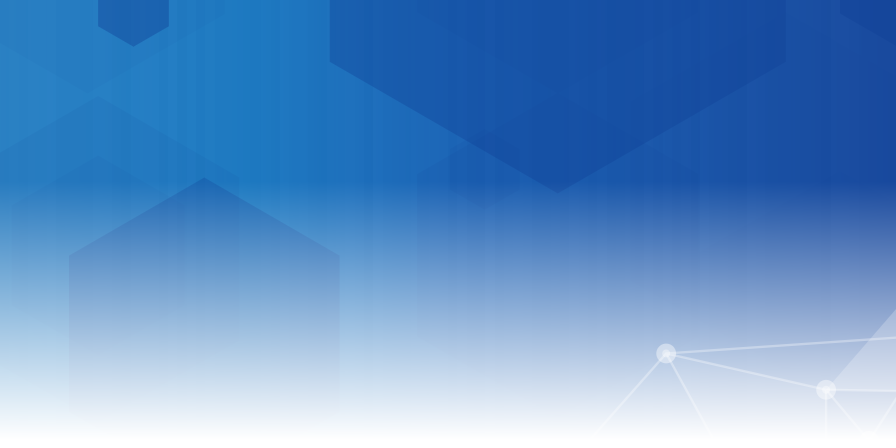
A Shadertoy shader for this background:

```glsl
// Blue gradient with translucent hexagons fading to white above a faint node network.
#define FADE_TOP 0.595
#define FADE_BOTTOM 0.018
#define LINE_WIDTH 0.0026
#define LINE_ALPHA 0.32
#define NODE_RADIUS 0.022
#define NODE_ALPHA 0.42
#define STRIPE_COUNT 96.0
#define STRIPE_STRENGTH 0.012

const vec3 SKY = vec3(0.17, 0.51, 0.77);
const vec3 AZURE = vec3(0.12, 0.48, 0.76);
const vec3 COBALT = vec3(0.11, 0.39, 0.71);
const vec3 NAVY = vec3(0.10, 0.29, 0.62);
const vec3 SHADE = vec3(0.06, 0.25, 0.59);

// Hexagons: centre, inner radius, shade opacity
const vec4 HEXAGONS[12] = vec4[12](
    vec4(0.195, 1.146, 0.307, 0.05),
    vec4(0.219, 0.422, 0.315, 0.08),
    vec4(0.219, 0.430, 0.193, 0.06),
    vec4(0.298, 0.987, 0.079, 0.40),
    vec4(0.456, 0.255, 0.302, 0.28),
    vec4(1.245, 1.156, 0.509, 0.36),
    vec4(1.245, 1.154, 0.314, 0.08),
    vec4(1.245, 0.430, 0.314, 0.10),
    vec4(1.082, 0.622, 0.078, 0.10),
    vec4(1.753, 0.573, 0.346, 0.06),
    vec4(1.875, 0.255, 0.315, 0.06),
    vec4(2.135, 1.120, 0.260, 0.40));

// Network nodes, and links given as start and end points
const vec2 NODES[3] = vec2[3](
    vec2(1.487, 0.211), vec2(1.844, 0.130), vec2(1.940, 0.016));
const vec4 LINKS[8] = vec4[8](
    vec4(1.487, 0.211, 2.010, 0.247),
    vec4(1.487, 0.211, 1.844, 0.130),
    vec4(1.487, 0.211, 1.305, 0.005),
    vec4(1.487, 0.211, 1.600, 0.005),
    vec4(1.844, 0.130, 2.010, 0.127),
    vec4(1.844, 0.130, 1.844, 0.000),
    vec4(1.844, 0.130, 1.940, 0.016),
    vec4(1.940, 0.016, 2.010, 0.125));

float hash(float n) {
    return fract(sin(n * 12.9898) * 43758.5453);
}

// Antialiased coverage of a signed distance
float cover(float d) {
    return clamp(0.5 - d * iResolution.y, 0.0, 1.0);
}

float hexagonDistance(vec2 p, float radius) {
    p = abs(p);
    return max(p.x, dot(p, vec2(0.5, 0.8660))) - radius;
}

float segmentDistance(vec2 p, vec2 a, vec2 b) {
    vec2 ab = b - a;
    return length(p - a - ab * clamp(dot(p - a, ab) / dot(ab, ab), 0.0, 1.0));
}

// Signed distance to the line a-b, negative on its right side
float sideDistance(vec2 p, vec2 a, vec2 b) {
    vec2 dir = normalize(b - a);
    return dot(p - a, vec2(-dir.y, dir.x));
}

void mainImage(out vec4 fragColor, in vec2 fragCoord) {
    vec2 p = fragCoord / iResolution.y;

    // Horizontal gradient with faint vertical stripes
    vec3 color = mix(SKY, AZURE, clamp(p.x / 0.55, 0.0, 1.0));
    color = mix(color, COBALT, clamp((p.x - 0.55) / 0.5, 0.0, 1.0));
    color = mix(color, NAVY, clamp((p.x - 1.05) / 0.95, 0.0, 1.0));
    color += STRIPE_STRENGTH * (hash(floor(p.x * 0.5 * STRIPE_COUNT)) - 0.5);

    // Translucent hexagons
    for (int i = 0; i < 12; i++) {
        vec4 hex = HEXAGONS[i];
        color = mix(color, SHADE, hex.w * cover(hexagonDistance(p - hex.xy, hex.z)));
    }

    // Fade to white
    float fade = clamp((FADE_TOP - p.y) / (FADE_TOP - FADE_BOTTOM), 0.0, 1.0);
    color = mix(color, vec3(1.0), fade);

    // Pale facets between the nodes
    float rightFacet = cover(sideDistance(p, NODES[1], vec2(2.0, 0.310)));
    rightFacet *= cover(-sideDistance(p, NODES[1], vec2(2.0, 0.127)));
    float lowerFacet = cover(sideDistance(p, NODES[0], NODES[1]));
    lowerFacet *= cover(-sideDistance(p, NODES[0], vec2(1.600, 0.005)));
    lowerFacet *= cover(p.x - NODES[1].x);
    color = mix(color, vec3(1.0), 0.22 * rightFacet + 0.08 * lowerFacet);

    // Links
    float links = 0.0;
    for (int i = 0; i < 8; i++) {
        float d = segmentDistance(p, LINKS[i].xy, LINKS[i].zw);
        links = max(links, cover(d - LINE_WIDTH));
    }
    color = mix(color, vec3(1.0), LINE_ALPHA * links);

    // Nodes with brighter cores
    for (int i = 0; i < 3; i++) {
        float d = length(p - NODES[i]);
        float glow = cover(d - NODE_RADIUS) + 0.5 * cover(d - 0.4 * NODE_RADIUS);
        color = mix(color, vec3(1.0), NODE_ALPHA * glow);
    }

    fragColor = vec4(color, 1.0);
}
```
